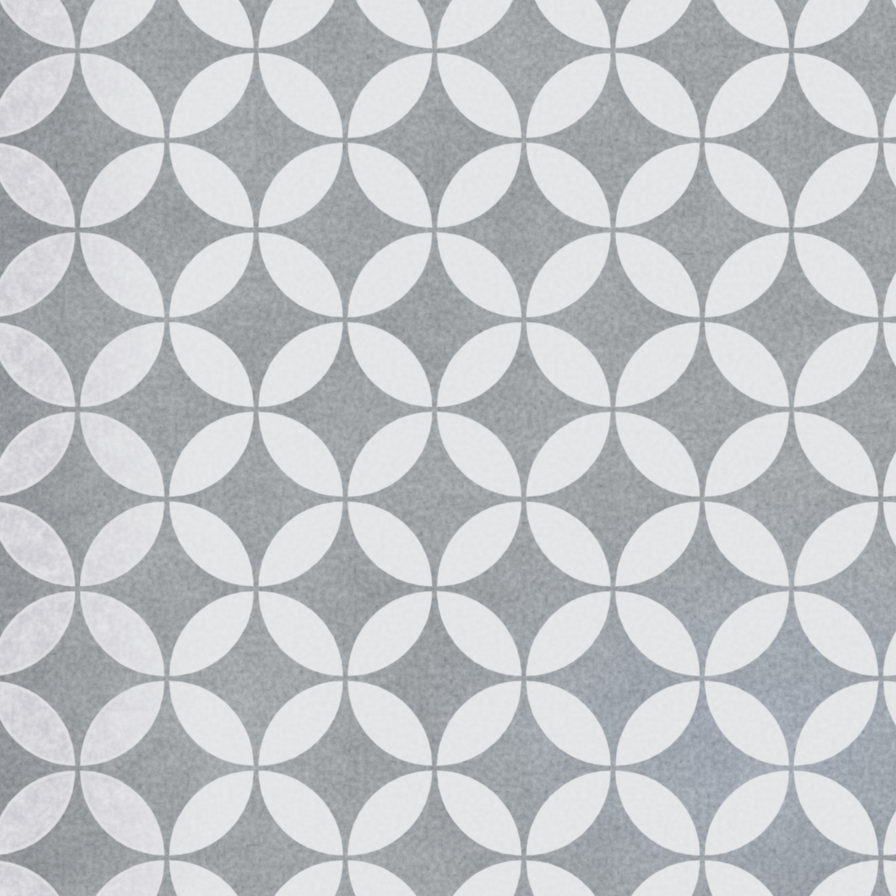
This pattern is drawn by a WebGL 2 fragment shader. Its source:

```glsl
#version 300 es
precision highp float;
// Interlocking-circle cement tile: pale petals on worn, mottled grey.

uniform vec2 u_resolution;
out vec4 fragColor;

const vec2 CELL = vec2(0.0996, 0.1001);    // one petal per cell, two cells per repeat
const vec2 NODE = vec2(0.1862, 0.0426);    // a point where four petals meet
const float GAP = 0.028;                   // half the gap between petals, in cells

const vec3 PETAL = vec3(0.895, 0.898, 0.905);
const vec3 WORN_PETAL = vec3(0.815, 0.81, 0.835);
const vec3 GREY = vec3(0.625, 0.642, 0.655);
const vec3 DARK_GREY = vec3(0.565, 0.575, 0.59);
const vec3 BLUE_GREY = vec3(0.64, 0.67, 0.715);

// Random unit vector for a lattice point
vec2 gradientAt(vec2 p) {
  vec3 q = fract(p.xyx * vec3(0.1031, 0.1030, 0.0973));
  q += dot(q, q.yzx + 33.33);
  float angle = 6.28318 * fract((q.x + q.y) * q.z);
  return vec2(cos(angle), sin(angle));
}

// Gradient noise, roughly -0.7 to 0.7
float gradientNoise(vec2 p) {
  vec2 i = floor(p), f = fract(p);
  vec2 w = f * f * f * (f * (f * 6.0 - 15.0) + 10.0);
  vec2 e = vec2(1.0, 0.0);
  float a = dot(gradientAt(i), f);
  float b = dot(gradientAt(i + e.xy), f - e.xy);
  float c = dot(gradientAt(i + e.yx), f - e.yx);
  float d = dot(gradientAt(i + e.xx), f - e.xx);
  return mix(mix(a, b, w.x), mix(c, d, w.x), w.y);
}

// Layered noise, each octave half as strong
float fractalNoise(vec2 p, int octaves) {
  float sum = 0.0, strength = 1.0;
  for (int i = 0; i < octaves; i++) {
    sum += strength * gradientNoise(p);
    p = p * 2.03 + 17.7;
    strength *= 0.5;
  }
  return sum;
}

// Lens along the rising diagonal of a unit cell, where two quarter discs overlap
float petalDistance(vec2 p, float gap) {
  float radius = 1.0 - 2.0 * gap;
  float upperLeft = length(p - vec2(gap, 1.0 - gap));
  float lowerRight = length(p - vec2(1.0 - gap, gap));
  return max(upperLeft, lowerRight) - radius;
}

// Signed distance to the nearest petal, in canvas units
float petalField(vec2 uv) {
  vec2 grid = (uv - NODE) / CELL;
  vec2 id = floor(grid), p = fract(grid);
  if (mod(id.x + id.y, 2.0) > 0.5) p.x = 1.0 - p.x;
  return petalDistance(p, GAP) * CELL.x;
}

// Grey ground: broad clouds, mid stains, fine grain and dark pits
vec3 groundColour(vec2 uv, float grain) {
  float clouds = fractalNoise(uv * vec2(5.0, 7.0) + 3.1, 3);
  float stains = fractalNoise(uv * vec2(30.0, 42.0) + 9.4, 3);
  float pits = smoothstep(0.28, 0.55, gradientNoise(uv * 150.0 + 40.0));
  float blue = smoothstep(0.75, 0.0, length((uv - vec2(0.86, 0.17)) * vec2(1.7, 2.4)));
  float edge = smoothstep(0.14, 0.0, uv.x + 0.03 * clouds);
  vec3 colour = mix(GREY, BLUE_GREY, 0.75 * blue);
  colour = mix(colour, DARK_GREY, 0.75 * edge);
  colour += 0.035 * clouds + 0.03 * stains + 0.075 * grain;
  return colour - 0.045 * pits;
}

// Petal face: clean, except for a blotchy band with a pale rim at the left
vec3 petalColour(vec2 uv, float grain, float dist) {
  float blotches = fractalNoise(uv * 48.0 + 5.2, 4);
  float band = smoothstep(0.23, 0.02, uv.x + 0.07 * (uv.y - 0.4));
  float wear = band * clamp(0.72 + 0.7 * blotches, 0.0, 1.0);
  float rim = smoothstep(-0.005, -0.002, dist) * band;
  vec3 colour = mix(PETAL, WORN_PETAL, wear);
  colour += grain * mix(0.018, 0.05, band);
  return mix(colour, PETAL, 0.6 * rim);
}

void main() {
  float shortSide = min(u_resolution.x, u_resolution.y);
  vec2 uv = gl_FragCoord.xy / shortSide;
  float grain = fractalNoise(uv * 165.0, 2);

  // Slightly uneven printed outline
  float dist = petalField(uv) + 0.0004 * gradientNoise(uv * 110.0 + 21.0);
  float softness = max(0.0013, 0.8 / shortSide);
  float cover = smoothstep(softness, -softness, dist);

  vec3 colour = mix(groundColour(uv, grain), petalColour(uv, grain, dist), cover);
  fragColor = vec4(colour, 1.0);
}
```
